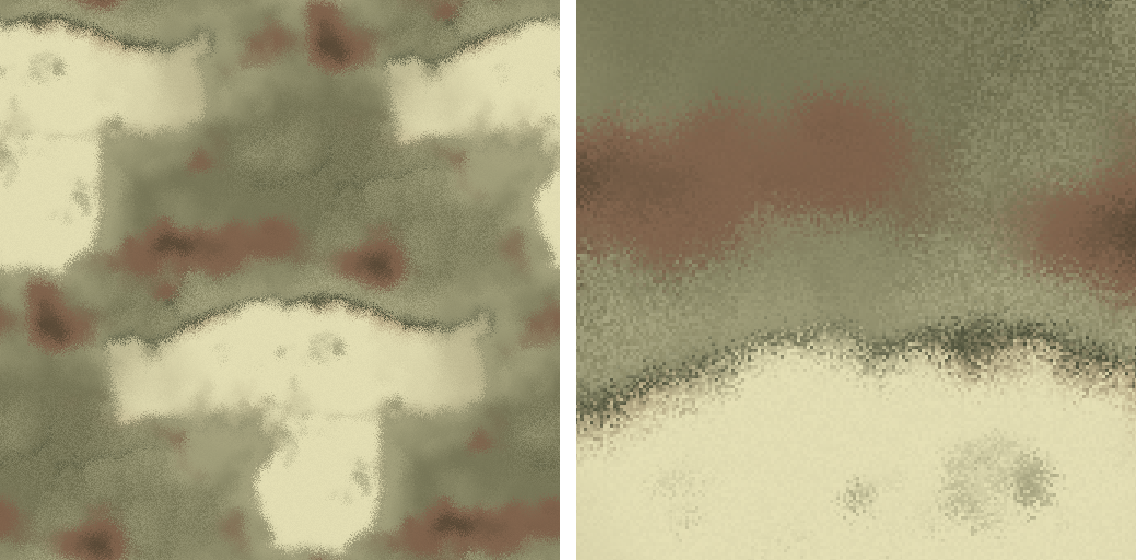
Left, the full canvas; right, a detail of the centre.
This texture is drawn by a Shadertoy shader. Its source:

```glsl
const vec3 CREAM = vec3(0.885, 0.865, 0.700);
const vec3 KHAKI = vec3(0.735, 0.710, 0.560);
const vec3 BLUSH = vec3(0.720, 0.630, 0.490);
const vec3 SAGE  = vec3(0.625, 0.615, 0.475);
const vec3 OLIVE = vec3(0.470, 0.465, 0.345);
const vec3 RUST  = vec3(0.500, 0.375, 0.290);
const vec3 UMBER = vec3(0.290, 0.250, 0.180);
const vec3 MOSS  = vec3(0.265, 0.285, 0.205);

const float GRAIN_CELLS = 512.0;
const float SPRAY = 0.010;       // grain scatter distance
const float WARP = 0.16;         // wobble of the outlines
const float LINE_WIDTH = 0.006;  // dark rim around pale areas

float hash(vec2 c) {
    vec3 a = fract(c.xyx * 0.1031);
    a += dot(a, a.yzx + 33.33);
    return fract((a.x + a.y) * a.z);
}

// Random cell value, repeating under the steps (1, 0) and (0.5, 0.5)
float cell(vec2 c, float freq) {
    c -= floor(c.y / (freq * 0.5)) * freq * 0.5;
    c.x = mod(c.x, freq);
    return hash(c + freq * 1.7);
}

float noise(vec2 p, float freq) {
    vec2 i = floor(p * freq), w = fract(p * freq);
    w = w * w * (3.0 - 2.0 * w);
    vec2 e = vec2(1.0, 0.0);
    return mix(mix(cell(i, freq), cell(i + e.xy, freq), w.x),
               mix(cell(i + e.yx, freq), cell(i + e.xx, freq), w.x), w.y);
}

// Fractal noise centred on zero
float fbm(vec2 p, float freq) {
    float sum = 0.0, amp = 0.5;
    for (int k = 0; k < 5; k++) {
        sum += amp * (noise(p, freq) - 0.5);
        p += vec2(0.137, 0.071);
        freq *= 2.0;
        amp *= 0.5;
    }
    return sum;
}

// Offset to the nearest copy in the half-drop repeat
vec2 wrap(vec2 d) {
    d -= round(d.y * 2.0) * 0.5;
    d.x -= round(d.x);
    return d;
}

float blot(vec2 p, vec2 centre, vec2 radius) {
    vec2 d = wrap(p - centre) / radius;
    return exp(-dot(d, d));
}

float box(vec2 d, vec2 halfSize, float corner) {
    vec2 q = abs(d) - halfSize + corner;
    return length(max(q, 0.0)) + min(max(q.x, q.y), 0.0) - corner;
}

// Pale area, a slanted slab with a stem: distance, then local position
vec3 paleShape(vec2 p) {
    vec3 best = vec3(9.0, 0.0, 0.0);
    vec2 base = wrap(p - vec2(0.04, 0.155));
    for (int row = -1; row <= 1; row++) {
        vec2 d = base + float(row) * 0.5;
        d.x -= round(d.x);
        vec2 slanted = vec2(d.x, d.y + 0.08 * d.x);
        float slab = box(slanted, vec2(0.36, 0.095), 0.03);
        float stem = box(d - vec2(0.035, 0.19), vec2(0.10, 0.14), 0.05);
        float dist = min(slab, stem);
        if (dist < best.x) best = vec3(dist, slanted);
    }
    return best;
}

void mainImage(out vec4 fragColor, in vec2 fragCoord) {
    vec2 p = fragCoord / iResolution.xy;
    p.y = 1.0 - p.y;

    // Grain scatters the sampling point
    vec2 g = floor(p * GRAIN_CELLS);
    vec2 grain = vec2(cell(g, GRAIN_CELLS), cell(g + vec2(71.0, 37.0), GRAIN_CELLS));
    vec2 jitter = grain * 2.0 - 1.0;
    p += jitter * abs(jitter) * SPRAY;

    vec2 w = p + WARP * vec2(fbm(p, 8.0), fbm(p + vec2(0.37, 0.21), 8.0));
    float cloud = fbm(p + vec2(0.61, 0.13), 8.0);
    float fine = fbm(p + vec2(0.23, 0.43), 16.0);
    float patches = noise(p + vec2(0.15, 0.33), 8.0);

    vec3 shape = paleShape(w);
    float s = shape.x + 0.03 * fine;
    float top = 1.0 - smoothstep(-0.09, -0.04, shape.z);

    // Pale ground: cream in the middle, khaki and blush at the sides
    float light = exp(-pow(shape.y / 0.24, 2.0)) * smoothstep(-0.01, 0.05, -s);
    vec3 side = mix(KHAKI, BLUSH, 0.6 * smoothstep(0.4, 0.9, patches));
    vec3 pale = mix(side, CREAM, smoothstep(0.05, 0.65, light + 0.6 * cloud + 0.06));
    pale = mix(pale, OLIVE, 0.6 * smoothstep(0.16, 0.32, fine));

    // Weathered ground with speckles
    float tone = smoothstep(-0.02, 0.13, s) + 1.6 * cloud + 0.8 * fine;
    vec3 ground = mix(SAGE, OLIVE, clamp(tone, 0.0, 1.0));
    ground += (grain.x - 0.5) * 0.10 * smoothstep(0.2, 0.8, patches);

    // Rust stains with umber cores
    float rust = blot(w, vec2(0.36, 0.465), vec2(0.15, 0.045))
               + blot(w, vec2(0.65, 0.455), vec2(0.08, 0.065))
               + blot(w, vec2(0.59, 0.08), vec2(0.06, 0.075))
               + 0.55 * blot(w, vec2(0.47, 0.085), vec2(0.05))
               + 0.50 * blot(w, vec2(0.90, 0.42), vec2(0.06))
               + 0.45 * blot(w, vec2(0.82, 0.31), vec2(0.09, 0.03))
               + 0.45 * blot(w, vec2(0.39, 0.29), vec2(0.04, 0.03));
    rust += 0.7 * cloud + 0.4 * fine;
    ground = mix(ground, RUST, 0.9 * smoothstep(0.22, 0.65, rust));
    ground = mix(ground, UMBER, 0.9 * smoothstep(0.68, 1.10, rust));

    float softness = mix(0.030, 0.008, top);
    vec3 color = mix(pale, ground, smoothstep(-softness, softness, s));

    // Dark rim and stray veins
    float rim = exp(-abs(s) / LINE_WIDTH) * mix(0.30, 0.85, top) * (0.55 + 0.6 * patches);
    float vein = exp(-abs(cloud - 0.05) / 0.008) * 0.5 * smoothstep(0.5, 0.8, patches);
    vein *= smoothstep(-0.04, 0.02, s);
    color = mix(color, MOSS, clamp(max(rim, vein), 0.0, 0.9));
    color *= 1.0 + 0.03 * (grain.y - 0.5);

    fragColor = vec4(clamp(color, 0.0, 1.0), 1.0);
}
```
